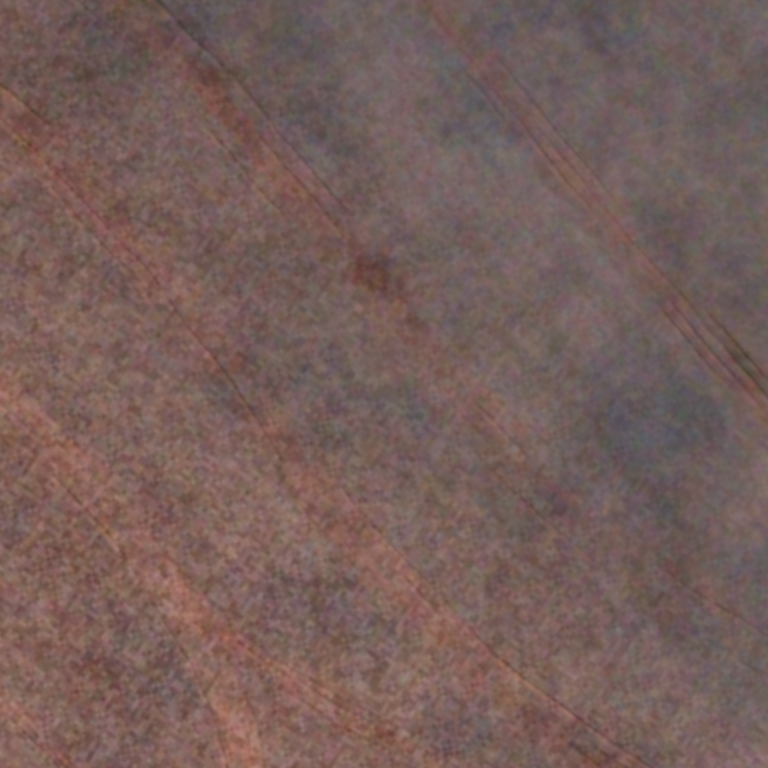
Write a WebGL 1 fragment shader that draws this texture.

```glsl
precision highp float;
// Weathered reddish ground crossed by soft, curved diagonal bands.
// A warm-to-grey gradient is mottled with fractal noise, then bands defined by
// cubic curves add ragged tint and broken soft strands, and grain covers all.
uniform vec2 u_resolution;

const vec3 WARM = vec3(0.512, 0.384, 0.352);   // lower left ground
const vec3 COOL = vec3(0.428, 0.371, 0.366);   // upper right ground
const vec3 RUST_SHIFT = vec3(0.016, -0.026, -0.036);
const vec3 CORAL_SHIFT = vec3(0.074, 0.030, 0.012);
const vec3 SLATE_SHIFT = vec3(-0.050, -0.016, 0.002);
const float MOTTLE = 0.12;
const float SPECKLE = 0.085;
const float STREAK = 0.05;
const float GRAIN_FREQ = 180.0;
const float GRAIN_SOFT = 0.060;                // grain on the grey side
const float GRAIN_ROUGH = 0.185;               // grain on the warm side
const float CHROMA = 0.060;
const float STRAND_WIDTH = 0.0026;
const float STRAND_DARK = 0.050;
const vec3 STRAND_LIGHT = vec3(0.042, 0.022, 0.016);
const mat2 TURN = mat2(0.83, 0.56, -0.56, 0.83);

float hash(vec2 p) {
  vec3 q = fract(vec3(p.xyx) * 0.1031);
  q += dot(q, q.yzx + 33.33);
  return fract((q.x + q.y) * q.z);
}

float noise(vec2 p) {
  vec2 i = floor(p), f = fract(p);
  f = f * f * (3.0 - 2.0 * f);
  return mix(mix(hash(i), hash(i + vec2(1.0, 0.0)), f.x),
             mix(hash(i + vec2(0.0, 1.0)), hash(i + 1.0), f.x), f.y);
}

// Fractal noise centred on zero
float fbm(vec2 p) {
  float sum = 0.0, amp = 0.5;
  for (int i = 0; i < 4; i++) {
    sum += amp * (noise(p) - 0.5);
    p = mat2(1.6, 1.2, -1.2, 1.6) * p + 17.3;
    amp *= 0.55;
  }
  return sum;
}

// Colour shift of one band; p has y downward. The centre line is
// x = k.x + k.y t + k.z t^2 + k.w t^3, with t measured from startY.
vec3 band(vec2 p, float startY, vec4 k, float halfWidth, float coral, float strength) {
  float t = p.y - startY;
  float seed = k.x * 90.0 + startY * 40.0;
  float centre = k.x + t * (k.y + t * (k.z + t * k.w));
  float slope = k.y + t * (2.0 * k.z + 3.0 * t * k.w);
  float d = (p.x - centre) / sqrt(1.0 + slope * slope);
  d += 0.012 * fbm(p * 11.0 + seed);

  // Ragged body with streaks running along the band
  float rim = abs(d) + 0.025 * fbm(p * 38.0 + seed);
  float fill = 1.0 - smoothstep(halfWidth * 0.3, halfWidth * 1.6, rim);
  float wear = 0.9 + 2.2 * fbm(vec2(d * 60.0, p.y * 8.0) + seed);
  vec3 shift = mix(RUST_SHIFT, CORAL_SHIFT, coral) * fill * wear;
  shift -= 0.10 * fill * smoothstep(0.05, 0.35, fbm(p * 15.0 + seed + 9.0));

  // Broken strands: a soft dark line with a paler line beside it
  for (int i = 0; i < 4; i++) {
    float n = float(i);
    float e = d - halfWidth * (0.65 * n - 1.0);
    e += 0.004 * (noise(vec2(p.y * 17.0, n * 7.0 + seed)) - 0.5);
    float broken = smoothstep(0.35, 0.85, noise(vec2(p.y * 9.0, n * 5.0 + seed + 3.5)));
    broken *= 0.45 + 0.9 * noise(vec2(p.y * 60.0, n * 3.0 + seed));
    float dark = exp(-e * e / (STRAND_WIDTH * STRAND_WIDTH));
    float f = (e + 1.9 * STRAND_WIDTH) / (1.3 * STRAND_WIDTH);
    shift += broken * (exp(-f * f) * STRAND_LIGHT - dark * STRAND_DARK);
  }
  return shift * strength;
}

vec3 allBands(vec2 p) {
  float fadeRight = 1.0 - 0.45 * smoothstep(0.40, 0.60, p.y);
  float branch = smoothstep(0.74, 0.84, p.y);
  vec3 s = band(p, 0.0, vec4(0.56, 0.78, 0.10, 0.0), 0.023, 0.10, 1.0);
  s += band(p, 0.0, vec4(0.15, 1.20, -1.30, 1.28), 0.034, 0.15, fadeRight);
  s += band(p, 0.143, vec4(0.0, 1.15, -1.15, 1.05), 0.028, 0.60, 0.9);
  s += band(p, 0.514, vec4(0.0, 1.10, -0.90, 0.0), 0.025, 1.0, 1.0);
  s += band(p, 0.78, vec4(0.247, 0.90, 3.0, 0.0), 0.016, 0.75, 0.7 * branch);
  s += band(p, 0.90, vec4(0.0, 0.95, 0.0, 0.0), 0.014, 0.9, 0.7);
  return s;
}

void main() {
  vec2 uv = gl_FragCoord.xy / u_resolution;
  vec2 p = vec2(uv.x, 1.0 - uv.y);

  // Ground gradient, a little darker towards the upper left
  float coolness = smoothstep(0.18, 0.80, 0.5 * (uv.x + uv.y) + 0.20 * fbm(uv * 4.0));
  vec3 color = mix(WARM, COOL, coolness);
  color -= 0.035 * smoothstep(0.60, 0.0, length(p));

  // Cloudy mottling, slate patches and small speckled clumps
  color += MOTTLE * fbm(uv * 9.0 + 5.0) * vec3(1.0, 0.85, 0.80);
  color += SLATE_SHIFT * smoothstep(0.02, 0.32, fbm(uv * 6.0 + 31.0));
  color += SPECKLE * mix(1.0, 0.6, coolness) * fbm(uv * 45.0 + 19.0);

  // Streaks along the bands and fainter ones across them
  vec2 along = vec2(0.75 * p.x - 0.66 * p.y, 0.66 * p.x + 0.75 * p.y);
  color += STREAK * fbm(along * vec2(55.0, 5.0));
  color += STREAK * 0.6 * fbm(along * vec2(6.0, 38.0) + 60.0);

  color += allBands(p);

  // Fine grain in brightness, coarser grain in hue
  float rough = mix(GRAIN_ROUGH, GRAIN_SOFT, coolness);
  vec2 g = TURN * uv;
  float grain = 0.6 * noise(g * GRAIN_FREQ + 300.0) + 0.4 * noise(uv * GRAIN_FREQ * 0.62 + 80.0) - 0.5;
  color += rough * grain;
  vec3 hue = vec3(noise(g * 75.0 + 111.0), noise(g * 75.0 + 243.0), noise(g * 75.0 + 377.0));
  color += CHROMA * (hue - 0.5) * vec3(1.0, 0.7, 1.0);

  gl_FragColor = vec4(clamp(color, 0.0, 1.0), 1.0);
}
```
